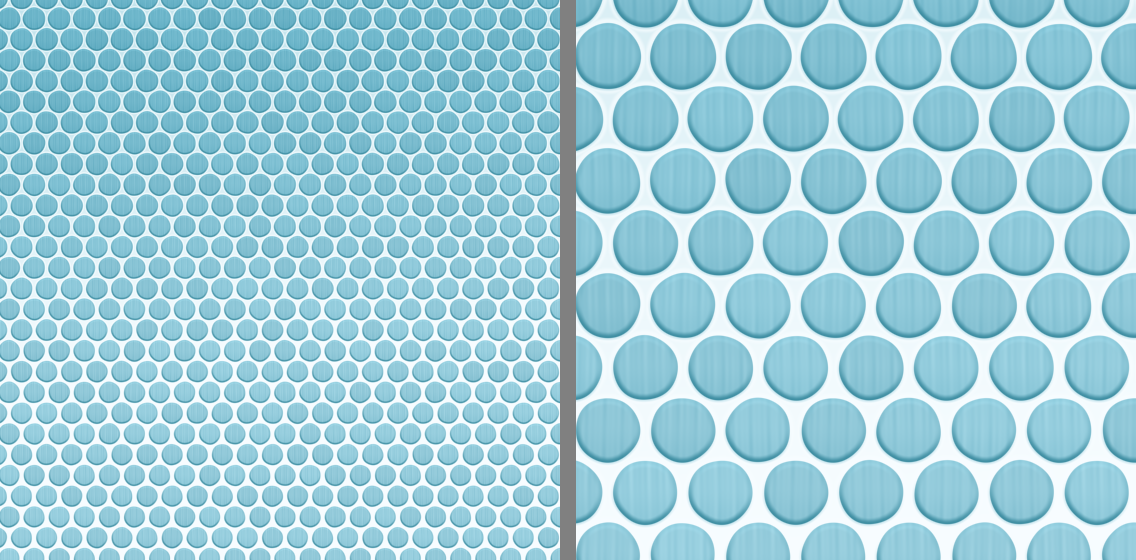
Left: the whole. Right: its middle third, enlarged.
Give the GLSL for this pattern, as a WebGL 2 fragment shader.

```glsl
#version 300 es
precision highp float;

uniform vec2 u_resolution;
out vec4 fragColor;

float hash(vec2 p) {
    return fract(sin(dot(p, vec2(127.1, 311.7))) * 43758.5);
}

// Signed distance to a slightly uneven disc
float discDistance(vec2 q, float radius, float seed) {
    float angle = atan(q.y, q.x);
    float wobble = sin(angle * 3.0 + seed * 6.28) + 0.7 * sin(angle * 5.0 + seed * 17.0);
    return length(q) - radius - 0.00022 * wobble;
}

// Vertical brush marks, about -1 to 1, different on every tile
float brushStreaks(vec2 q, float seed) {
    float x = q.x + 0.0003 * sin(q.y * 90.0 + seed * 20.0);
    float marks = sin(x * 620.0 + seed * 40.0)
                + 0.9 * sin(x * 1130.0 + seed * 91.0)
                + 0.8 * sin(x * 1790.0 + seed * 57.0);
    return marks * 0.4 * (0.8 + 0.2 * sin(q.y * 150.0 + seed * 33.0));
}

void main() {
    vec2 p = gl_FragCoord.xy / u_resolution.y;
    float pixel = 1.0 / u_resolution.y;
    vec2 pitch = vec2(0.0448, 0.03707);
    vec2 anchor = vec2(0.4418, 0.5589);

    // Shadow grows towards the top, most of all at the left
    float shade = smoothstep(0.3, 1.05, p.y + 0.12 * (0.5 - p.x));
    float radius = mix(0.0186, 0.0201, smoothstep(0.0, 1.0, p.y));

    // Nearest tile among three staggered rows
    float d = 1.0;
    float seed = 0.0;
    vec2 local = vec2(0.0);
    float middleRow = round((p.y - anchor.y) / pitch.y);
    for (int i = -1; i <= 1; i++) {
        float row = middleRow + float(i);
        float stagger = 0.5 * mod(row, 2.0);
        float column = round((p.x - anchor.x) / pitch.x - stagger);
        float tileSeed = hash(vec2(column, row));
        vec2 q = p - anchor - vec2(column + stagger, row) * pitch;
        float tileDistance = discDistance(q, radius, tileSeed);
        if (tileDistance < d) {
            d = tileDistance;
            seed = tileSeed;
            local = q;
        }
    }

    // Grout: white beside the tiles, tinted in the shaded gaps
    vec3 grout = mix(vec3(0.97, 0.99, 1.0), vec3(0.91, 0.965, 0.98), shade);
    grout = mix(grout, vec3(0.72, 0.87, 0.91), 0.75 * shade * smoothstep(0.0012, 0.004, d));

    // Glazed face with streaks and a small tone change per tile
    vec3 face = mix(vec3(0.585, 0.8, 0.862), vec3(0.42, 0.705, 0.785), shade);
    face += (seed - 0.5) * 0.03;
    face += brushStreaks(local, seed) * vec3(0.036, 0.024, 0.02);
    face -= vec3(0.04, 0.026, 0.022) * smoothstep(0.2, -1.0, local.y / radius);

    // Rounded rim: dark below and at the sides, lighter on top
    vec2 normal = local / max(length(local), 0.0001);
    float below = smoothstep(-0.35, 0.9, dot(normal, vec2(-0.25, -0.97)));
    float rim = smoothstep(-0.0042, -0.0004, d);
    face = mix(face, vec3(0.21, 0.53, 0.61), rim * (0.16 + 0.72 * below));
    face += 0.05 * smoothstep(-0.0045, -0.002, d) * smoothstep(0.4, 1.0, normal.y);

    // Soft contact shadow under each tile
    grout = mix(grout, vec3(0.6, 0.81, 0.87), 0.45 * below * smoothstep(0.002, 0.0, d));

    float cover = smoothstep(0.8 * pixel, -0.8 * pixel, d);
    fragColor = vec4(clamp(mix(grout, face, cover), 0.0, 1.0), 1.0);
}
```
